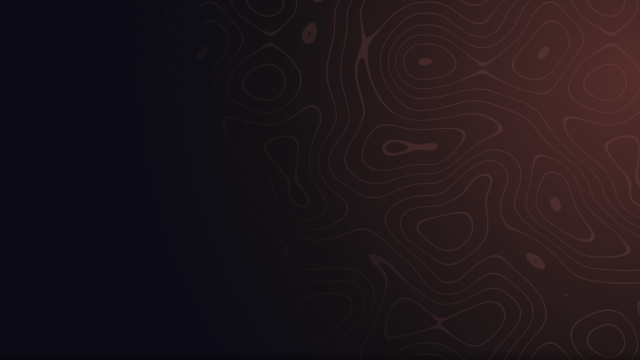
Give the GLSL for this background, as a Shadertoy shader.

```glsl
// Dark topographic contour lines emerging from navy into a warm rust glow at the right.

#define TILE_SIZE 0.947
#define TILE_CELLS 4.0
#define LEVELS 7.0
#define LINE_HALF_WIDTH 0.045
#define LINE_STRENGTH 0.34
#define GLOW_CENTER vec2(1.78, 0.79)
#define NAVY vec3(0.048, 0.043, 0.083)
#define CHARCOAL vec3(0.080, 0.067, 0.078)
#define RUST vec3(0.335, 0.180, 0.172)
#define LINE_COLOR vec3(0.45, 0.27, 0.27)

float hash(vec2 p) {
    return fract(sin(dot(p, vec2(127.1, 311.7))) * 43758.5453);
}

// Unit gradient at a lattice corner, wrapped so that the terrain tiles.
vec2 cornerGradient(vec2 corner) {
    float angle = 6.28319 * hash(mod(corner, TILE_CELLS));
    return vec2(cos(angle), sin(angle));
}

// Periodic gradient noise.
float terrain(vec2 p) {
    vec2 cell = floor(p);
    vec2 local = fract(p);
    vec2 blend = local * local * local * (local * (local * 6.0 - 15.0) + 10.0);
    float height = 0.0;
    for (int j = 0; j < 2; j++) {
        for (int i = 0; i < 2; i++) {
            vec2 corner = vec2(i, j);
            vec2 weight = mix(1.0 - blend, blend, corner);
            height += weight.x * weight.y * dot(cornerGradient(cell + corner), local - corner);
        }
    }
    return height;
}

// Level lines of fixed height range: thin on slopes, broad on saddles.
float contourLines(vec2 p) {
    float level = terrain(p * TILE_CELLS / TILE_SIZE) * LEVELS;
    float softness = max(fwidth(level), 0.001);
    float offset = abs(fract(level) - 0.5);
    return clamp((LINE_HALF_WIDTH - offset) / softness + 0.5, 0.0, 1.0);
}

vec3 backdrop(vec2 p) {
    float dist = length(p - GLOW_CENTER);
    vec3 color = mix(CHARCOAL, NAVY, smoothstep(0.95, 1.45, dist));
    return mix(color, RUST, clamp(1.0 - dist, 0.0, 1.0));
}

void mainImage(out vec4 fragColor, in vec2 fragCoord) {
    // Height is one unit; x is measured on a 16:9 canvas.
    vec2 p = fragCoord / iResolution.xy * vec2(16.0 / 9.0, 1.0);
    vec3 color = backdrop(p);

    // Lines fade out toward a slanted border on the left.
    float inside = p.x - 0.25 - 0.55 * (1.0 - p.y);
    float visibility = smoothstep(-0.05, 0.85, inside);
    color = mix(color, LINE_COLOR, contourLines(p) * visibility * LINE_STRENGTH);

    // Thin shade along the bottom edge.
    color *= mix(0.75, 1.0, smoothstep(0.0, 0.03, p.y));
    fragColor = vec4(color, 1.0);
}
```
